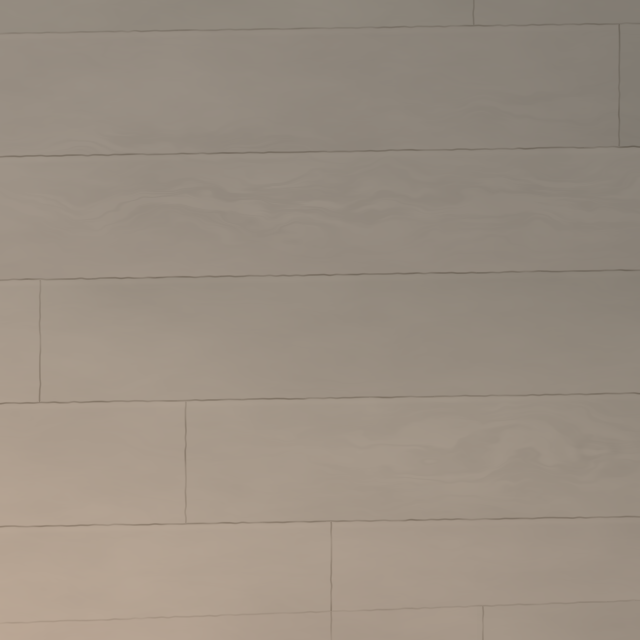
A three.js fragment shader for this texture:

```glsl
// Pale, softly lit wooden floor: long staggered planks with thin worn seams.
varying vec2 vUv;

const float ROW_HEIGHT = 0.1927;
const float FIRST_SEAM = 0.052;
const float TILT = 0.0156;
const float PLANK_LENGTH = 1.36;
const float STAGGER = 0.2275;
const float SEAM_WIDTH = 0.0025;

const vec3 TOP_LEFT = vec3(0.588, 0.552, 0.508);
const vec3 TOP_RIGHT = vec3(0.515, 0.491, 0.455);
const vec3 LOW_LEFT = vec3(0.730, 0.653, 0.584);
const vec3 LOW_RIGHT = vec3(0.618, 0.567, 0.516);
const vec3 SEAM_TINT = vec3(0.74, 0.72, 0.69);

float hash(vec2 p) {
  return fract(sin(dot(p, vec2(127.1, 311.7))) * 43758.5453);
}

float noise(vec2 p) {
  vec2 i = floor(p);
  vec2 f = fract(p);
  f = f * f * (3.0 - 2.0 * f);
  return mix(mix(hash(i), hash(i + vec2(1.0, 0.0)), f.x),
             mix(hash(i + vec2(0.0, 1.0)), hash(i + vec2(1.0, 1.0)), f.x), f.y);
}

float fbm(vec2 p) {
  float sum = 0.0;
  float gain = 0.5;
  for (int i = 0; i < 4; i++) {
    sum += gain * noise(p);
    p = p * 2.03 + 17.3;
    gain *= 0.5;
  }
  return sum;
}

// Soft elliptical area, one at its centre
float patchMask(vec2 p, vec2 centre, vec2 size) {
  vec2 q = (p - centre) / size;
  return exp(-dot(q, q));
}

// Thin line with a trembling path and uneven darkness
float seam(float dist, float along, float seed) {
  float wobble = (noise(vec2(along * 95.0, seed)) - 0.5) * 0.0015;
  float wear = mix(0.4, 1.0, noise(vec2(along * 45.0, seed + 9.0)));
  return wear * (1.0 - smoothstep(0.0, SEAM_WIDTH, abs(dist + wobble)));
}

// Distance to the nearest plank end in a row
float jointOffset(float x, float row) {
  float t = x - 0.0625 - STAGGER * (row - 2.0);
  return t - PLANK_LENGTH * floor(t / PLANK_LENGTH + 0.5);
}

// Drawn-out wood grain, folded into soft streaks
float grain(vec2 p, float seed) {
  float warp = fbm(p * vec2(7.0, 15.0) + seed);
  float streak = fbm(vec2(p.x * 7.0, p.y * 52.0 + warp * 5.0) + seed * 3.7);
  return 1.0 - smoothstep(0.0, 0.2, abs(streak - 0.43));
}

void main() {
  vec2 uv = vUv;
  float depth = 1.0 - uv.y + TILT * uv.x;
  float rowPos = (depth - FIRST_SEAM) / ROW_HEIGHT;
  float row = floor(rowPos);

  // The lowest seam is closer and steeper than the rest
  float lastSeam = depth - (0.974 - 0.0204 * uv.x);
  float below = step(0.0, lastSeam);
  row = mix(min(row, 4.0), 5.0, below);

  // Light falls from the warm lower left to the dim upper right
  vec3 color = mix(mix(LOW_LEFT, LOW_RIGHT, uv.x),
                   mix(TOP_LEFT, TOP_RIGHT, uv.x), smoothstep(-0.08, 0.92, uv.y));
  color += 0.010 * patchMask(uv, vec2(0.45, 0.40), vec2(0.35));

  // Slight tone shift for each plank
  float plank = floor((uv.x - 0.0625 - STAGGER * (row - 2.0)) / PLANK_LENGTH);
  float tone = hash(vec2(row, plank) + 3.1) - 0.5;
  color *= 1.0 + tone * vec3(0.022, 0.014, 0.018);

  // Cloudy mottling, broad then small
  color *= 1.0 + 0.050 * (noise(uv * vec2(4.0, 7.0) + row * 5.0) - 0.5);
  color *= 1.0 + 0.030 * (fbm(uv * vec2(14.0, 30.0) + row * 3.0) - 0.47);

  // Figured grain gathers in a few areas
  float figure = 0.10
    + 0.8 * patchMask(uv, vec2(0.43, 0.68), vec2(0.32, 0.05))
    + 0.5 * patchMask(uv, vec2(0.94, 0.70), vec2(0.18, 0.06))
    + 0.5 * patchMask(uv, vec2(0.27, 0.78), vec2(0.22, 0.02))
    + 0.4 * patchMask(uv, vec2(0.82, 0.83), vec2(0.16, 0.03))
    + 0.6 * patchMask(uv, vec2(0.78, 0.29), vec2(0.25, 0.07));
  color *= 1.0 - 0.052 * figure * (grain(uv, row) - 0.4);

  // Oval growth rings around a faint knot
  vec2 knot = (uv - vec2(0.935, 0.297)) * vec2(0.55, 1.0);
  float radius = length(knot) + 0.018 * fbm(uv * 24.0);
  float rings = sin(radius * 300.0);
  color *= 1.0 - 0.015 * rings * patchMask(uv, vec2(0.93, 0.297), vec2(0.06, 0.03));

  // Long seams, with a pale worn lip under each
  float nearest = min(floor(rowPos + 0.5), 4.0);
  float longDist = (rowPos - nearest) * ROW_HEIGHT;
  float topFade = mix(0.6, 0.85, step(0.5, nearest));
  float lines = topFade * seam(longDist, uv.x, nearest);
  lines = max(lines, 0.35 * seam(lastSeam, uv.x, 6.0));
  color *= 1.0 + 0.015 * (1.0 - smoothstep(0.0, 0.007, abs(longDist - 0.006)));

  // Plank ends; one carries on below the lowest seam
  float ends = seam(jointOffset(uv.x - 0.010 * below, row), uv.y, row + 20.0);
  float carried = seam(jointOffset(uv.x, 4.0), uv.y, 24.0);
  lines = max(lines, max(ends * mix(0.75, 0.55, below), carried * below * 0.45));
  color *= mix(vec3(1.0), SEAM_TINT, lines);

  gl_FragColor = vec4(color, 1.0);
}
```
